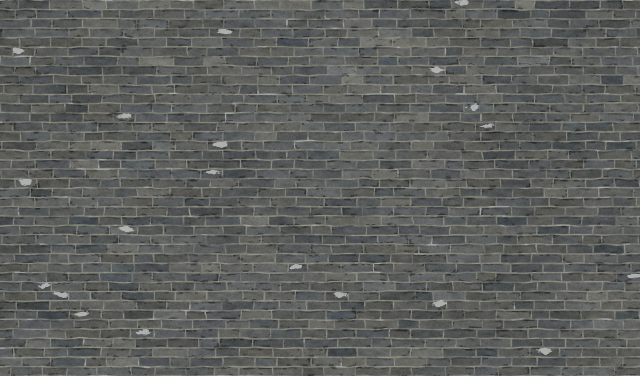
Write a Shadertoy shader that draws this texture.

```glsl
float hash(vec2 p) {
    vec3 q = fract(vec3(p.xyx) * 0.1031);
    q += dot(q, q.yzx + 33.33);
    return fract((q.x + q.y) * q.z);
}

float noise(vec2 p) {
    vec2 i = floor(p), f = fract(p);
    f = f * f * (3.0 - 2.0 * f);
    return mix(mix(hash(i), hash(i + vec2(1, 0)), f.x),
               mix(hash(i + vec2(0, 1)), hash(i + vec2(1, 1)), f.x), f.y);
}

float fbm(vec2 p) {
    float sum = 0.0, amplitude = 0.5;
    for (int i = 0; i < 4; i++) {
        sum += amplitude * noise(p);
        p = p * 2.03 + 17.1;
        amplitude *= 0.5;
    }
    return sum / 0.9375;
}

// Upright joint: two stretchers and a header per period
float jointX(float index, float row) {
    float period = floor(index / 3.0);
    return period * 9.15 + (index - period * 3.0) * 3.4
         + 0.5 * (hash(vec2(index + 80.0, row + 11.0)) - 0.5);
}

void mainImage(out vec4 fragColor, in vec2 fragCoord) {
    // One unit is one course; forty courses fill the height
    float pixel = 40.0 / iResolution.y;
    vec2 p = fragCoord * pixel;
    float height = p.y / 40.0;
    vec2 wall = p + 0.16 * (vec2(noise(p * 1.3), noise(p * vec2(0.7, 1.2) + 40.0)) - 0.5);
    float row = floor(wall.y), y = fract(wall.y);
    float x = wall.x + 20.0 + mod(row, 2.0) * 1.75
            + 3.4 * floor(3.0 * hash(vec2(row, 5.0))) + 0.5 * hash(vec2(row, 9.0));

    // Find the brick between its two joints
    float first = floor(x / 9.15) * 3.0 - 1.0;
    float left = -100.0, right = 100.0, id = first;
    for (int i = 0; i < 6; i++) {
        float index = first + float(i), joint = jointX(index, row);
        if (joint <= x) {
            left = joint;
            id = index;
        } else {
            right = min(right, joint);
        }
    }
    vec2 brick = vec2(id + 30.0, row + 3.0);
    float tone = hash(brick), warmth = hash(brick + 71.0);

    // Brick face: tone, hue, stains and grain
    float stain = fbm(p * vec2(0.09, 0.13) + 8.0) - 0.5;
    float mottle = fbm(p * vec2(1.1, 2.2) + tone * 30.0) - 0.5;
    float grain = noise(p * 7.0) - 0.5;
    vec3 color = mix(vec3(0.325, 0.342, 0.352), vec3(0.375, 0.375, 0.357), warmth);
    color += 0.075 * (tone - 0.5) + 0.07 * stain + 0.11 * mottle + 0.045 * grain;
    float pale = smoothstep(0.84, 0.98, hash(brick + 23.0));
    color += vec3(0.06, 0.058, 0.05) * pale * mix(0.5, 1.2, height);
    color -= vec3(0.045, 0.035, 0.025) * step(0.93, hash(brick + 47.0));

    // Shadow and chips along the brick edges
    float sideGap = min(x - left, right - x), bedGap = min(y, 1.0 - y);
    float wear = fbm(p * vec2(1.0, 1.8) + 60.0);
    float shade = smoothstep(0.34, 0.08, 1.0 - y) * smoothstep(0.42, 0.7, wear);
    color *= 1.0 - 0.3 * shade;
    float chip = smoothstep(0.62, 0.72, fbm(p * vec2(1.3, 2.5) + 130.0))
               * smoothstep(0.4, 0.1, min(sideGap, bedGap));
    color *= 1.0 - 0.4 * chip;

    // Thin, unevenly filled mortar
    float soft = 0.5 * pixel + 0.03;
    float bed = 1.0 - smoothstep(0.075 - soft, 0.075 + soft, bedGap);
    float side = 1.0 - smoothstep(0.07 - soft, 0.07 + soft, sideGap);
    float filled = smoothstep(0.22, 0.6, fbm(p * vec2(0.55, 1.0) + 90.0));
    vec3 mortar = vec3(0.515, 0.515, 0.47) + 0.12 * (noise(p * 2.5 + 31.0) - 0.5);
    mortar += 0.03 * (1.0 - height);
    color = mix(color, mortar, max(bed * mix(0.5, 1.0, filled), side * mix(0.4, 0.95, filled)));

    // Rare white lime patches and drips along joints
    vec2 patchCenter = vec2(mix(left, right, 0.2 + 0.6 * hash(brick + 13.0)), 0.65);
    vec2 offset = (vec2(x, y) - patchCenter) / vec2(0.9, 0.38);
    float limeEdge = length(offset) + 1.3 * (fbm(p * vec2(2.0, 3.5) + 12.0) - 0.5);
    float lime = step(0.972, hash(brick + 101.0)) * smoothstep(0.9, 0.55, limeEdge);
    float drip = max(bed, side) * smoothstep(0.7, 0.8, fbm(p * vec2(0.45, 0.8) + 200.0));
    color = mix(color, vec3(0.74, 0.75, 0.75), max(lime * 0.85, drip * 0.6));

    fragColor = vec4(clamp(color, 0.0, 1.0), 1.0);
}
```
